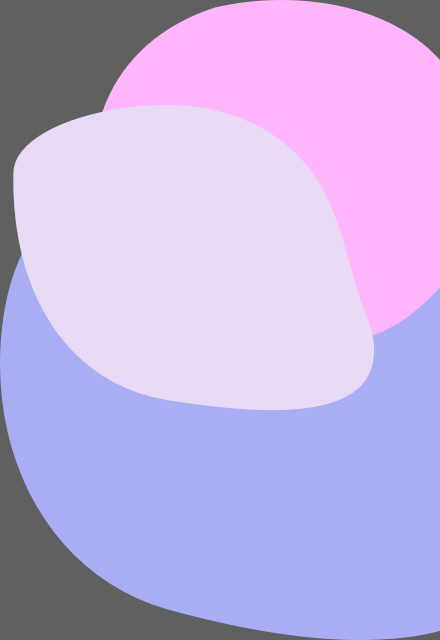
Reproduce this background procedurally as a Shadertoy shader.

```glsl
// Three flat pastel blobs overlapping on a grey ground.
// Each outline is a closed loop of cubic Bezier arcs, walked in short chords
// to get a signed distance, which gives a smooth-edged fill.

#define GRID   vec2(528.0, 768.0)   // design units across the canvas, y down
#define ARCS   6                    // Bezier arcs per blob
#define CHORDS 20                   // straight pieces per arc
#define GREY   vec3(0.376)
#define BLUE   vec3(0.659, 0.678, 0.957)
#define PINK   vec3(1.000, 0.710, 0.984)
#define LILAC  vec3(0.910, 0.851, 0.961)

const int POINTS = 3 * ARCS;

// Outlines: anchor, handle, handle, then the next anchor; the loop closes itself.
const vec2 lowerBlob[POINTS] = vec2[POINTS](
    vec2(27, 303),  vec2(8, 342),   vec2(0, 390),
    vec2(0, 437),   vec2(0, 575),   vec2(75, 695),
    vec2(200, 731), vec2(280, 753), vec2(360, 768),
    vec2(430, 768), vec2(465, 768), vec2(500, 765),
    vec2(528, 757), vec2(900, 640), vec2(900, 200),
    vec2(528, 200), vec2(300, 100), vec2(90, 180));

const vec2 upperBlob[POINTS] = vec2[POINTS](
    vec2(115, 165), vec2(128, 90),  vec2(180, 34),
    vec2(258, 9),   vec2(284, 3),   vec2(311, 0),
    vec2(338, 0),   vec2(415, 0),   vec2(486, 25),
    vec2(528, 72),  vec2(600, 152), vec2(600, 270),
    vec2(528, 345), vec2(505, 370), vec2(479, 391),
    vec2(447, 403), vec2(300, 450), vec2(110, 330));

const vec2 frontBlob[POINTS] = vec2[POINTS](
    vec2(16, 208),  vec2(16, 160),  vec2(110, 126),
    vec2(200, 126), vec2(280, 126), vec2(345, 160),
    vec2(380, 215), vec2(413, 267), vec2(418, 325),
    vec2(440, 380), vec2(446, 394), vec2(449, 408),
    vec2(449, 421), vec2(449, 513), vec2(296, 495),
    vec2(200, 480), vec2(80, 460),  vec2(13, 350));

vec2 cubicBezier(vec2 a, vec2 b, vec2 c, vec2 d, float t) {
    vec2 ab = mix(a, b, t), bc = mix(b, c, t), cd = mix(c, d, t);
    return mix(mix(ab, bc, t), mix(bc, cd, t), t);
}

float segmentDistance(vec2 p, vec2 a, vec2 b) {
    vec2 ap = p - a, ab = b - a;
    return length(ap - ab * clamp(dot(ap, ab) / dot(ab, ab), 0.0, 1.0));
}

// Signed distance to a closed outline, negative inside (even-odd rule).
float blobDistance(vec2 p, vec2 outline[POINTS]) {
    float nearest = 1e5, side = 1.0;
    vec2 from = outline[0];
    for (int i = 0; i < POINTS; i += 3) {
        vec2 a = outline[i], b = outline[i + 1], c = outline[i + 2];
        vec2 d = outline[(i + 3) % POINTS];
        for (int k = 1; k <= CHORDS; k++) {
            vec2 to = cubicBezier(a, b, c, d, float(k) / float(CHORDS));
            nearest = min(nearest, segmentDistance(p, from, to));
            if ((from.y > p.y) != (to.y > p.y)) {
                float crossing = mix(from.x, to.x, (p.y - from.y) / (to.y - from.y));
                if (p.x < crossing) side = -side;
            }
            from = to;
        }
    }
    return side * nearest;
}

// Coverage of a fill whose edge is one screen sample wide.
float coverage(float dist, float sampleSize) {
    return clamp(0.5 - dist / sampleSize, 0.0, 1.0);
}

void mainImage(out vec4 fragColor, in vec2 fragCoord) {
    vec2 uv = fragCoord / iResolution.xy;
    vec2 p = vec2(uv.x, 1.0 - uv.y) * GRID;
    float sampleSize = GRID.y / iResolution.y;

    // Paint from back to front.
    vec3 color = GREY;
    color = mix(color, BLUE,  coverage(blobDistance(p, lowerBlob), sampleSize));
    color = mix(color, PINK,  coverage(blobDistance(p, upperBlob), sampleSize));
    color = mix(color, LILAC, coverage(blobDistance(p, frontBlob), sampleSize));
    fragColor = vec4(color, 1.0);
}
```
